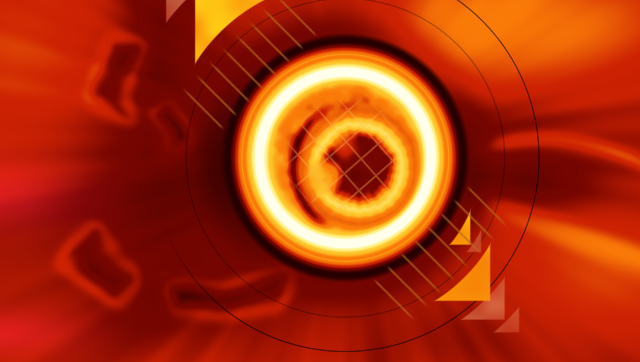
This background is drawn by a Shadertoy shader. Its source:

```glsl
float hash(vec2 p) {
    vec3 h = fract(vec3(p.xyx) * 0.1031);
    h += dot(h, h.yzx + 33.33);
    return fract((h.x + h.y) * h.z);
}

float noise(vec2 p) {
    vec2 i = floor(p), f = fract(p);
    f = f * f * (3.0 - 2.0 * f);
    return mix(mix(hash(i), hash(i + vec2(1, 0)), f.x),
               mix(hash(i + vec2(0, 1)), hash(i + 1.0), f.x), f.y);
}

vec3 heatColor(float heat) {
    vec3 c = mix(vec3(.12, 0, 0), vec3(.46, .02, 0), smoothstep(0., .28, heat));
    c = mix(c, vec3(.80, .13, .01), smoothstep(.28, .48, heat));
    c = mix(c, vec3(.98, .48, .03), smoothstep(.48, .70, heat));
    c = mix(c, vec3(.99, .77, .16), smoothstep(.70, .87, heat));
    c = mix(c, vec3(1, .95, .53), smoothstep(.87, 1.02, heat));
    return mix(c, vec3(1, 1, .92), smoothstep(1.02, 1.16, heat));
}

float bell(float x, float width) { return exp(-x * x / (width * width)); }

float blob(vec2 p, float x, float y, float w, float h) {
    return bell(length((p - vec2(x, y)) / vec2(w, h)), 1.0);
}

float stroke(float d, float width, float px) {
    return 1.0 - smoothstep(width, width + px, abs(d));
}

mat2 rotation(float a) { return mat2(cos(a), -sin(a), sin(a), cos(a)); }

// Soft glowing outline around a darker core
float softLoop(vec2 p, vec2 halfSize, float angle) {
    vec2 q = abs(rotation(angle) * p) - halfSize + 0.03;
    float d = length(max(q, 0.0)) + min(max(q.x, q.y), 0.0) - 0.03;
    return 0.1 * bell(d, 0.022) - 0.12 * smoothstep(0.0, 0.06, -d);
}

// Square corner with a circular bite
float corner(vec2 c, float w, float h, float radius, float px) {
    vec2 edge = min(vec2(w, h) - c, c);
    return smoothstep(-px, px, min(min(edge.x, edge.y), length(c) - radius));
}

float backgroundHeat(vec2 p, vec2 q, float r) {
    vec2 dir = q / max(r, 0.001);
    float rays = noise(dir * 6. + 20.) * .6 + noise(dir * 19. + r + 40.) * .4;
    float heat = 0.41 + (rays - 0.5) * 0.17 * smoothstep(0.3, 0.7, r);
    // Broad light and shade
    heat += .27 * blob(p, 1.50, .94, .38, .19) + .10 * blob(p, 1.22, .90, .16, .18);
    heat += .15 * blob(p, 1.64, .22, .28, .18) + .11 * blob(p, .08, .90, .25, .22);
    heat -= .20 * blob(p, .47, .50, .25, .38) + .13 * blob(p, .43, .90, .10, .20);
    heat -= .08 * blob(p, .55, .15, .30, .12) + .20 * blob(p, 1.46, .50, .18, .085);
    heat -= .09 * blob(p, 1.38, .66, .18, .08) + .08 * blob(p, 1.25, .06, .22, .12);
    // Ribbons of light on the right
    float x = p.x - 1.5, fade = smoothstep(-0.2, -0.08, x);
    heat += fade * 0.19 * bell(p.y - 0.615 + 0.9 * x * x, 0.022);
    heat += fade * 0.15 * bell(p.y - 0.38 + 0.35 * x, 0.04);
    // Warped loops on the shaded side
    vec2 w = p + 0.06 * (vec2(noise(p * 8.0), noise(p * 8.0 + 50.0)) - 0.5);
    heat += softLoop(w - vec2(.33, .79), vec2(.055, .11), -.25);
    heat += softLoop(w - vec2(.29, .26), vec2(.11, .05), -.8);
    heat += softLoop(w - vec2(.64, .185), vec2(.16, .045), .15);
    heat += softLoop(w - vec2(.46, .63), vec2(.035, .07), .3);
    return heat - 0.14 * bell(r - 0.34, 0.07);
}

float discHeat(vec2 q, float r) {
    float grain = noise(q * 22. + 8.) * .7 + noise(q * 50. + 30.) * .3;
    float heat = mix(.50 + .34 * grain, .62, smoothstep(.16, .23, r));
    heat += .42 * bell(r - .237, .037) + .24 * bell(r - .237, .015);
    heat += .08 * bell(r - .286, .003) - .05 * bell(r - .278, .004);
    heat = mix(heat, .05, smoothstep(.290, .322, r));
    // Offset inner lens
    vec2 lens = q - vec2(.037, -.027);
    float s = length(lens);
    heat -= .48 * smoothstep(.06, .16, -lens.x) * bell(s - .180, .014);
    heat = mix(heat, .60, .9 * bell(s - .153, .016));
    float rim = s + .0012 * cos(atan(lens.y, lens.x) * 26.) + (grain - .5) * .012;
    float core = .08 + .28 * grain + .38 * blob(lens, -.04, .07, .04, .035);
    heat = mix(heat, core, 1.0 - smoothstep(.072, .118, rim));
    heat = mix(heat, .96, .95 * bell(rim - .119, .021));
    float orb = length(lens - vec2(-.096, -.025));
    return mix(heat, .74 + .16 * grain, .8 - .8 * smoothstep(.03, .062, orb));
}

void mainImage(out vec4 fragColor, in vec2 fragCoord) {
    vec2 p = fragCoord / iResolution.y;
    float px = 1.0 / iResolution.y;
    vec2 q = p - vec2(0.954, 0.564);
    float r = length(q);
    vec3 color = heatColor(backgroundHeat(p, q, r));

    // Rose tint at the left edge
    float rose = blob(p, 0., .46, .22, .09) + blob(p, 0., .08, .2, .06);
    color += vec3(.14, .01, .10) * rose;

    // Thin orbit arcs
    float orbits = stroke(r - .535, .0005, px) * smoothstep(-.48, -.2, q.x - q.y * .3);
    orbits += 0.5 * stroke(r - .44, .0005, px);
    color *= 1.0 - 0.5 * min(orbits, 1.0);

    // Gold and pale corner plates
    vec2 low = vec2(q.x, -q.y);
    vec3 gold = mix(vec3(.97, .50, .02), vec3(1, .80, .08), noise(q * 14. + 20.));
    vec3 pale = mix(vec3(.78, .20, .10), vec3(.90, .55, .38), noise(q * 22. + 30.));
    float plates = corner(low, .48, .482, .633, px) + corner(low, .44, .447, .55, px)
        + corner(low, .375, .26, .425, px) + corner(-low, .495, .45, .62, px);
    color = mix(color, pale, 0.7 * min(plates, 1.0));
    float golds = corner(low, .40, .395, .466, px) + corner(low, .345, .24, .375, px)
        + corner(-low, .415, .45, .49, px);
    color = mix(color, gold, min(golds, 1.0));

    // Glowing disc
    color = mix(color, heatColor(discHeat(q, r)), 1.0 - smoothstep(.328, .348, r));

    // Diagonal hatching on opposite corners
    vec2 diag = vec2(q.x + q.y, q.x - q.y) * 0.7071;
    float hatch = stroke(mod(diag.x, .052) - .026, .001, px * 1.5);
    hatch *= smoothstep(.29, .31, abs(diag.y)) - smoothstep(.42, .46, abs(diag.y));
    hatch *= 1.0 - smoothstep(.18, .20, abs(diag.x));
    color = mix(color, vec3(.72, .42, .10), 0.6 * hatch);

    // Fine crossed lines over the lens
    vec2 grid = abs(mod(rotation(.72) * q, .062) - .031);
    float wires = stroke(min(grid.x, grid.y), .0005, px * 1.5);
    wires *= 1.0 - smoothstep(.13, .18, r);
    color = mix(color, vec3(1, .72, .32), 0.36 * wires);
    fragColor = vec4(clamp(color, 0.0, 1.0), 1.0);
}
```
